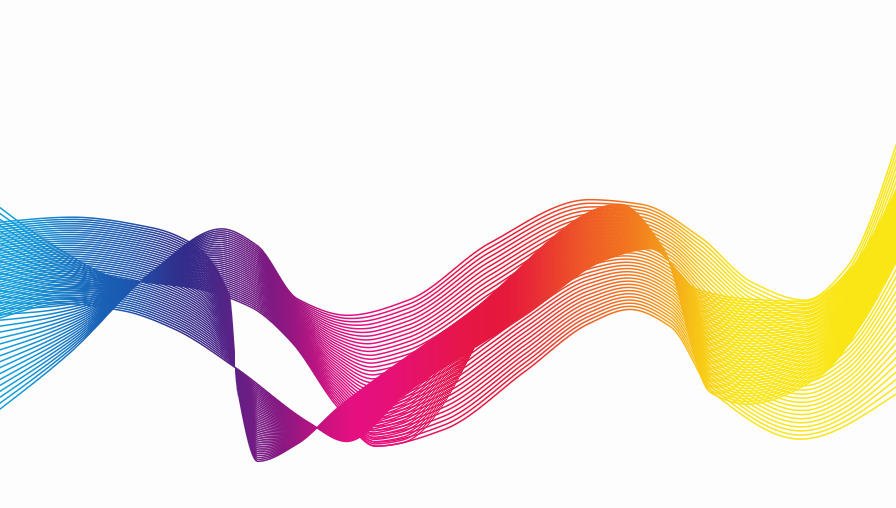
This background is drawn by a WebGL 2 fragment shader. Its source:

```glsl
#version 300 es
precision highp float;
// Rainbow ribbons of fine lines waving across a white ground.
// Two smooth edge curves bound each ribbon; its lines are even blends
// between those edges, tinted by a gradient that runs left to right.
uniform vec2 u_resolution;
out vec4 fragColor;

const int KNOTS = 16;
const vec2 GRID = vec2(768.0, 435.0);   // design units, y pointing down
const float LINE_WIDTH = 1.3;

// Edge knots of the folded inner ribbon
const vec2 INNER_A[KNOTS] = vec2[KNOTS](
  vec2(-20, 192), vec2(62, 186), vec2(130, 195), vec2(165, 209),
  vec2(196, 252), vec2(204, 335), vec2(221, 395), vec2(255, 380),
  vec2(290, 349), vec2(400, 270), vec2(531, 175), vec2(568, 212),
  vec2(609, 336), vec2(640, 346), vec2(700, 324), vec2(790, 185));
const vec2 INNER_B[KNOTS] = vec2[KNOTS](
  vec2(-20, 278), vec2(55, 260), vec2(105, 266), vec2(150, 282),
  vec2(202, 315), vec2(265, 362), vec2(297, 378), vec2(350, 335),
  vec2(450, 270), vec2(520, 222), vec2(558, 213), vec2(598, 248),
  vec2(640, 256), vec2(690, 258), vec2(725, 235), vec2(790, 120));

// Edge knots of the broad outer ribbon
const vec2 OUTER_A[KNOTS] = vec2[KNOTS](
  vec2(-20, 366), vec2(60, 302), vec2(130, 233), vec2(190, 196),
  vec2(220, 210), vec2(255, 256), vec2(298, 270), vec2(350, 257),
  vec2(420, 208), vec2(505, 171), vec2(550, 175), vec2(600, 203),
  vec2(645, 242), vec2(690, 257), vec2(725, 230), vec2(790, 60));
const vec2 OUTER_B[KNOTS] = vec2[KNOTS](
  vec2(-20, 163), vec2(50, 213), vec2(100, 238), vec2(168, 247),
  vec2(215, 263), vec2(250, 293), vec2(288, 347), vec2(322, 382),
  vec2(380, 368), vec2(450, 318), vec2(505, 277), vec2(540, 265),
  vec2(575, 280), vec2(612, 337), vec2(686, 376), vec2(790, 325));

float chord(vec2 a, vec2 b) { return (b.y - a.y) / (b.x - a.x); }

// Harmonic mean of neighbouring slopes keeps the curve free of overshoot
float tangent(float s0, float s1) {
  return s0 * s1 > 0.0 ? 2.0 * s0 * s1 / (s0 + s1) : 0.0;
}

// Monotone cubic through the knots: returns (height, slope) at x
vec2 curve(vec2 k[KNOTS], float x) {
  int i = 0;
  for (int j = 1; j < KNOTS - 1; j++) if (x >= k[j].x) i = j;
  vec2 a = k[i], b = k[i + 1];
  float s = chord(a, b), m0 = s, m1 = s;
  if (i > 0) m0 = tangent(chord(k[i - 1], a), s);
  if (i < KNOTS - 2) m1 = tangent(s, chord(b, k[i + 2]));
  float h = b.x - a.x, t = (x - a.x) / h;
  float c2 = 3.0 * s - 2.0 * m0 - m1, c3 = m0 + m1 - 2.0 * s;
  return vec2(a.y + h * t * (m0 + t * (c2 + t * c3)),
              m0 + t * (2.0 * c2 + 3.0 * t * c3));
}

// Coverage of evenly blended lines between two edges
float ribbon(float y, vec2 a, vec2 b, float gaps, float px) {
  vec2 top = a.y == b.y && a.x == b.x ? a : (a.x < b.x ? a : b);
  vec2 low = a.x < b.x ? b : a;
  float height = max(low.x - top.x, 0.001);
  float t = (y - top.x) / height;
  float slope = mix(top.y, low.y, clamp(t, 0.0, 1.0));
  float tilt = inversesqrt(1.0 + slope * slope);
  float spacing = height * tilt / gaps;
  float nearest = clamp(round(t * gaps), 0.0, gaps);
  float dist = abs(t * gaps - nearest) * spacing;
  float line = clamp((0.5 * LINE_WIDTH - dist) / px + 0.5, 0.0, 1.0);
  // Lines too close to resolve become an even tint
  float outside = max(-t, t - 1.0) * height * tilt;
  float inside = clamp((0.5 * LINE_WIDTH - outside) / px + 0.5, 0.0, 1.0);
  float tint = min(LINE_WIDTH / spacing, 1.0) * inside;
  return mix(tint, line, smoothstep(px, 2.0 * px, spacing));
}

vec3 rainbow(float x) {
  vec3 c = mix(vec3(0.08, 0.62, 0.86), vec3(0.10, 0.36, 0.70), smoothstep(0.0, 105.0, x));
  c = mix(c, vec3(0.20, 0.17, 0.54), smoothstep(95.0, 165.0, x));
  c = mix(c, vec3(0.48, 0.10, 0.51), smoothstep(155.0, 235.0, x));
  c = mix(c, vec3(0.90, 0.06, 0.50), smoothstep(220.0, 310.0, x));
  c = mix(c, vec3(0.90, 0.09, 0.24), smoothstep(305.0, 430.0, x));
  c = mix(c, vec3(0.94, 0.40, 0.13), smoothstep(420.0, 530.0, x));
  return mix(c, vec3(0.98, 0.90, 0.08), smoothstep(510.0, 640.0, x));
}

void main() {
  vec2 uv = gl_FragCoord.xy / u_resolution;
  vec2 p = vec2(uv.x, 1.0 - uv.y) * GRID;
  float px = GRID.y / u_resolution.y;

  vec2 innerA = curve(INNER_A, p.x), innerB = curve(INNER_B, p.x);
  vec2 outerA = curve(OUTER_A, p.x), outerB = curve(OUTER_B, p.x);
  // Short fold hanging below the inner ribbon
  vec2 fold = mix(outerB, innerA, smoothstep(345.0, 450.0, p.x));
  float foldMask = smoothstep(286.0, 300.0, p.x) * (1.0 - smoothstep(425.0, 450.0, p.x));

  vec3 ink = rainbow(p.x);
  vec3 color = vec3(0.992);
  color = mix(color, ink, ribbon(p.y, outerA, outerB, 34.0, px));
  color = mix(color, ink, foldMask * ribbon(p.y, innerA, fold, 30.0, px));
  color = mix(color, ink, ribbon(p.y, innerA, innerB, 40.0, px));
  fragColor = vec4(color, 1.0);
}
```
